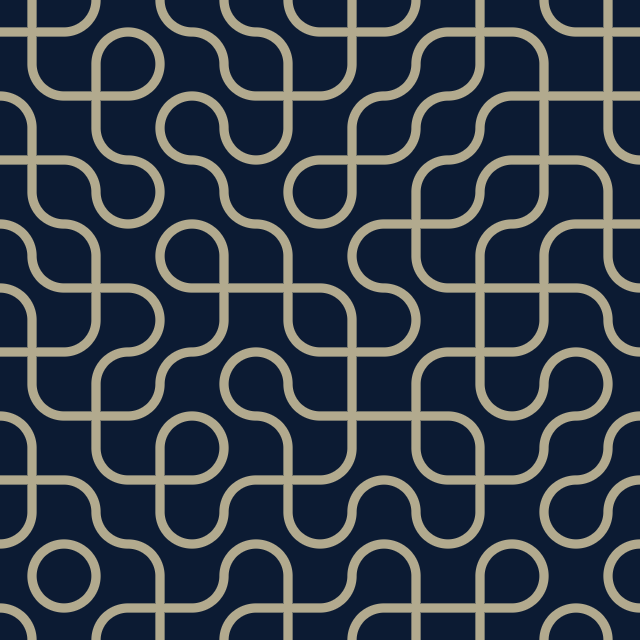
Reproduce this pattern procedurally as a WebGL 2 fragment shader.

```glsl
#version 300 es
precision highp float;
// Truchet tiling of pale ribbons on navy: quarter arcs in two turns, and crossings.

uniform vec2 u_resolution;
out vec4 outColor;

const float TILES = 10.0;          // tiles across and down
const float LINE_WIDTH = 0.145;    // in tile widths
const float CROSS_SHARE = 0.35;    // fraction of tiles that are crossings
const float FLIP_SHARE = 0.5;      // fraction of arc tiles that are mirrored
const uint SEED = 17u;
const vec3 NAVY = vec3(0.047, 0.106, 0.200);
const vec3 SAND = vec3(0.698, 0.667, 0.557);

// Integer hash, so the layout is the same on every device.
uint scramble(uint n) {
    n = (n ^ (n >> 16)) * 0x7feb352du;
    n = (n ^ (n >> 15)) * 0x846ca68bu;
    return n ^ (n >> 16);
}

// Two independent random values in 0..1 for a tile.
vec2 tileRandom(vec2 tile) {
    uvec2 id = uvec2(tile);
    uint h = scramble(id.x + scramble(id.y + scramble(SEED)));
    return vec2(uvec2(h & 0xffffu, h >> 16)) / 65536.0;
}

// Distance to a horizontal and a vertical line through the tile centre.
float crossDistance(vec2 p) {
    return min(abs(p.x), abs(p.y));
}

// Distance to quarter circles around two opposite corners.
float arcDistance(vec2 p) {
    p *= p.x + p.y < 0.0 ? -1.0 : 1.0;
    return abs(length(p - 0.5) - 0.5);
}

void main() {
    float pixel = TILES / min(u_resolution.x, u_resolution.y);
    vec2 grid = gl_FragCoord.xy * pixel;
    vec2 p = fract(grid) - 0.5;

    // Choose the tile type, then its orientation.
    vec2 pick = tileRandom(floor(grid));
    if (pick.y < FLIP_SHARE) p.x = -p.x;
    float d = pick.x < CROSS_SHARE ? crossDistance(p) : arcDistance(p);

    // Antialiased ribbon.
    float ribbon = clamp(0.5 - (d - 0.5 * LINE_WIDTH) / pixel, 0.0, 1.0);
    outColor = vec4(mix(NAVY, SAND, ribbon), 1.0);
}
```
